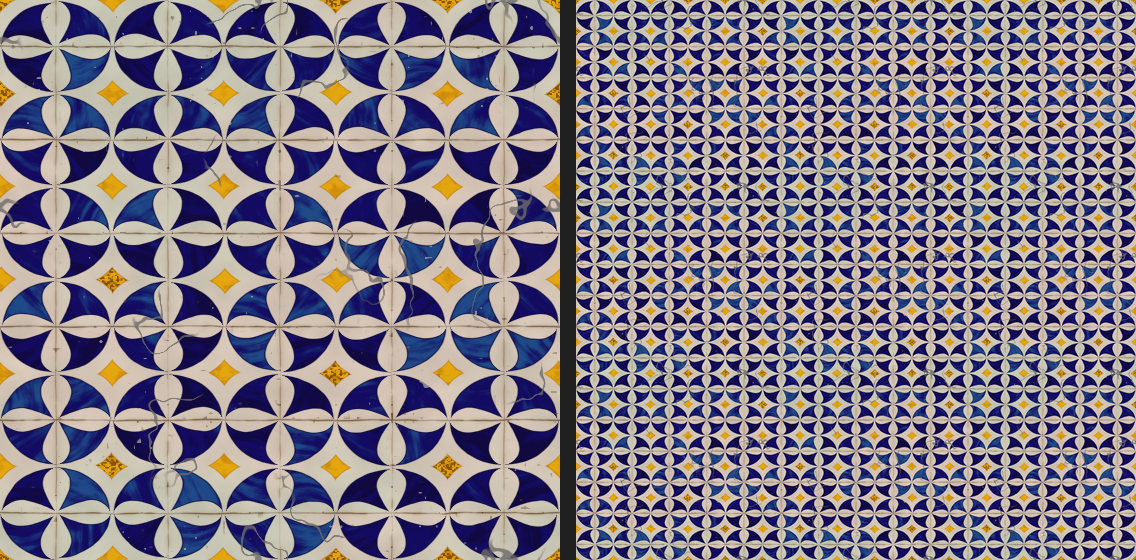
Left: one tile. Right: repeated 3 by 3.
Write a Shadertoy shader that draws this pattern.

```glsl
const vec2 REPEATS = vec2(5.0, 6.0);
const float DISC_RADIUS = 0.482;
const vec3 DEEP_BLUE = vec3(0.075, 0.045, 0.38);
const vec3 DARK_BLUE = vec3(0.065, 0.035, 0.25);
const vec3 WASH_BLUE = vec3(0.12, 0.29, 0.53);
const vec3 YELLOW = vec3(0.89, 0.65, 0.06);
const vec3 OCHRE = vec3(0.70, 0.42, 0.03);
const vec3 WARM_CREAM = vec3(0.84, 0.775, 0.715);
const vec3 COOL_CREAM = vec3(0.79, 0.785, 0.715);
const vec3 GROUT = vec3(0.40, 0.32, 0.22);
const vec3 CRACK = vec3(0.43, 0.42, 0.41);

float hash(vec2 p) {
    return fract(sin(dot(p, vec2(127.1, 311.7))) * 43758.5453);
}

// Value noise whose lattice wraps after a whole period
float noise(vec2 p, float period, float seed) {
    vec2 i = floor(p), f = fract(p);
    f = f * f * (3.0 - 2.0 * f);
    vec2 a = mod(i, period) + seed;
    vec2 b = mod(i + 1.0, period) + seed;
    return mix(mix(hash(a), hash(vec2(b.x, a.y)), f.x),
               mix(hash(vec2(a.x, b.y)), hash(b), f.x), f.y);
}

float fbm(vec2 p, float period, float seed) {
    float sum = 0.0, weight = 0.5;
    for (int i = 0; i < 4; i++) {
        sum += weight * noise(p, period, seed);
        p *= 2.0;
        period *= 2.0;
        seed += 17.0;
        weight *= 0.5;
    }
    return sum / 0.9375;
}

float fill(float d, float aa) {
    return 1.0 - smoothstep(-aa, aa, d);
}

// Half width of a petal at a distance from the rosette centre
float petalWidth(float along) {
    float t = clamp(along / DISC_RADIUS, 0.0, 1.0);
    return 0.011 + 0.118 * pow(max(sin(3.14159 * pow(t, 1.6)), 0.0), 0.6);
}

// One quarter of a disc with the petals cut away
float rosette(vec2 c) {
    float petals = max(petalWidth(c.x) - c.y, petalWidth(c.y) - c.x);
    return max(length(c) - DISC_RADIUS, petals);
}

// Diamond with sides hollowed by circles
float diamond(vec2 q) {
    return 0.422 - length(q - 0.36);
}

vec3 blueGlaze(vec2 p, vec2 quarter) {
    float angle = 6.2832 * hash(quarter + 3.0);
    vec2 dir = vec2(cos(angle), sin(angle));
    p += 0.06 * sin(p.yx * 7.0 + angle);
    vec2 along = vec2(dot(p, dir), dot(p, vec2(-dir.y, dir.x)));
    float seed = floor(90.0 * hash(quarter + 8.0));
    float stroke = fbm(along * vec2(3.0, 19.0) + 32.0, 64.0, seed);
    float cloud = fbm(p * 5.0 + 32.0, 64.0, seed + 5.0);
    float tone = 0.36 * stroke + 0.3 * cloud + 0.34 * hash(quarter);
    vec3 col = mix(DARK_BLUE, DEEP_BLUE, smoothstep(0.3, 0.46, tone));
    return mix(col, WASH_BLUE, smoothstep(0.49, 0.72, tone));
}

vec3 yellowGlaze(vec2 p, vec2 tile) {
    float seed = floor(70.0 * hash(tile + 21.0));
    float mottle = fbm(p * 14.0 + 32.0, 64.0, seed);
    float grain = noise(p * 60.0 + 32.0, 64.0, seed);
    float worn = step(0.88, hash(tile + 5.0));
    vec3 col = mix(YELLOW, OCHRE, 0.45 * smoothstep(0.45, 0.8, mottle));
    return mix(col, OCHRE * 0.75, worn * smoothstep(0.4, 0.75, grain));
}

void mainImage(out vec4 fragColor, in vec2 fragCoord) {
    vec2 uv = fragCoord / iResolution.xy;
    float aa = 0.8 * REPEATS.y / iResolution.y;

    // Hand-cut wobble and tile placement
    vec2 wobble = vec2(fbm(uv * 24.0, 24.0, 2.0), fbm(uv * 24.0, 24.0, 41.0)) - 0.5;
    vec2 grid = (uv + 0.004 * wobble) * REPEATS;
    vec2 cell = floor(grid + 0.5);
    vec2 tile = mod(cell, REPEATS);
    vec2 local = grid - cell;
    vec2 p = local + 0.016 * (vec2(hash(tile + 11.0), hash(tile + 37.0)) - 0.5);
    vec2 quarter = tile * 2.0 + step(0.0, p);

    // Cream ground
    float tint = fbm(uv * 3.0, 3.0, 7.0) + 0.25 * (hash(tile + 50.0) - 0.5);
    vec3 col = mix(WARM_CREAM, COOL_CREAM, smoothstep(0.3, 0.7, tint));
    col *= 0.93 + 0.12 * fbm(uv * 20.0, 20.0, 13.0);

    // Painted motifs with darker rims
    float disc = rosette(0.5 - abs(p));
    vec3 blue = blueGlaze(p, quarter);
    blue = mix(blue, DARK_BLUE * 0.8, 0.75 * smoothstep(-0.018, -0.004, disc));
    float chips = smoothstep(0.9, 0.95, noise(uv * 100.0, 100.0, 19.0));
    chips *= smoothstep(0.5, 0.65, noise(uv * 12.0, 12.0, 23.0));
    blue = mix(blue, COOL_CREAM * 0.9, 0.7 * chips);
    col = mix(col, blue, fill(disc, aa));
    float gem = diamond(abs(p));
    vec3 yellow = yellowGlaze(p, tile);
    yellow = mix(yellow, OCHRE, 0.6 * smoothstep(-0.016, 0.0, gem));
    col = mix(col, yellow, fill(gem, aa));

    // Joints, stains and pits
    vec2 joint = (0.5 - abs(local)) / REPEATS;
    float soft = 0.8 / iResolution.y;
    float dirt = fbm(uv * 30.0, 30.0, 29.0);
    float wear = smoothstep(0.3, 0.65, dirt);
    col = mix(col, GROUT, fill(joint.y - 0.0012, soft) * (0.35 + 0.55 * wear));
    col = mix(col, GROUT * 1.3, fill(joint.x - 0.001, soft) * (0.15 + 0.4 * wear));
    float nearJoint = exp(-min(joint.x, joint.y) / 0.004);
    col = mix(col, GROUT * 1.4, 0.3 * nearJoint * wear);
    float pits = smoothstep(0.87, 0.94, noise(uv * 130.0, 130.0, 31.0));
    col = mix(col, GROUT, pits * (0.75 * nearJoint + 0.4 * smoothstep(0.6, 0.75, dirt)));

    // Sparse hairline cracks
    float vein = abs(fbm(uv * 9.0, 9.0, 43.0) - 0.5);
    float patchMask = smoothstep(0.66, 0.74, noise(uv * 7.0, 7.0, 61.0));
    col = mix(col, CRACK, 0.8 * patchMask * (1.0 - smoothstep(0.006, 0.016, vein)));

    fragColor = vec4(clamp(col, 0.0, 1.0), 1.0);
}
```
